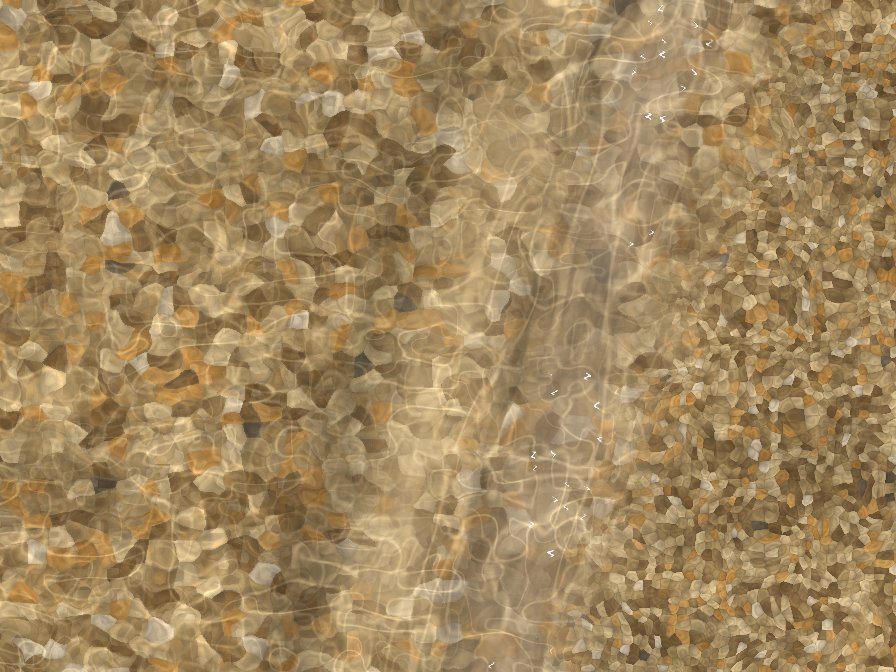
A Shadertoy shader for this texture:

```glsl
const vec3 DARK_SAND = vec3(0.40, 0.30, 0.17);
const vec3 MID_SAND = vec3(0.59, 0.49, 0.32);
const vec3 PALE_SAND = vec3(0.75, 0.66, 0.49);
const vec3 AMBER = vec3(0.70, 0.48, 0.20);
const vec3 SHELL = vec3(0.78, 0.76, 0.70);
const vec3 BLACK_GRAIN = vec3(0.24, 0.21, 0.17);
const vec3 WATER_GREY = vec3(0.57, 0.50, 0.41);
const vec3 FOAM_LIGHT = vec3(0.77, 0.68, 0.52);
const vec3 SUN = vec3(1.0, 0.93, 0.74);

float hash(vec2 p) {
    vec3 q = fract(vec3(p.xyx) * 0.1031);
    q += dot(q, q.yzx + 33.33);
    return fract((q.x + q.y) * q.z);
}

vec2 hash2(vec2 p) {
    return vec2(hash(p), hash(p + 57.3));
}

float noise(vec2 p) {
    vec2 i = floor(p), f = fract(p);
    f = f * f * (3.0 - 2.0 * f);
    return mix(mix(hash(i), hash(i + vec2(1, 0)), f.x),
               mix(hash(i + vec2(0, 1)), hash(i + vec2(1, 1)), f.x), f.y);
}

float fbm(vec2 p) {
    float sum = 0.0, amp = 0.5;
    for (int i = 0; i < 4; i++) {
        sum += amp * noise(p);
        p = mat2(1.6, 1.2, -1.2, 1.6) * p + 7.1;
        amp *= 0.5;
    }
    return sum;
}

vec2 warp(vec2 p, float scale) {
    return vec2(noise(p * scale), noise(p * scale + 31.7)) - 0.5;
}

// Bright thin lines where smooth noise crosses its middle value
float ridge(vec2 p, float width) {
    return 1.0 - smoothstep(0.0, width, abs(noise(p) - 0.5));
}

float band(float x, float centre, float width) {
    float d = (x - centre) / width;
    return exp(-d * d);
}

vec3 grainColour(float h, float tone) {
    vec3 c = mix(DARK_SAND, MID_SAND, smoothstep(0.0, 0.5, tone));
    c = mix(c, PALE_SAND, smoothstep(0.5, 1.0, tone));
    c = mix(c, AMBER, 0.7 * step(0.83, h));
    c = mix(c, SHELL, 0.75 * step(0.945, h));
    return mix(c, BLACK_GRAIN, 0.85 * step(0.988, h));
}

// Rounded pebbles with a slanted facet, refracted rings and a rim
vec3 pebbles(vec2 p, float scale, float rim) {
    p *= scale;
    vec2 cell = floor(p), id = cell, toSeed = vec2(0);
    float near = 9.0, next = 9.0;
    for (int y = -1; y <= 1; y++)
    for (int x = -1; x <= 1; x++) {
        vec2 c = cell + vec2(x, y);
        vec2 d = c + 0.1 + 0.8 * hash2(c) - p;
        float r = length(d);
        if (r < near) {
            next = near; near = r; id = c; toSeed = d;
        } else next = min(next, r);
    }
    float edge = next - near, h = hash(id + 11.9);
    float angle = 6.283 * hash(id + 3.7);
    float facet = dot(toSeed, vec2(cos(angle), sin(angle)));
    float rings = sin(near * 11.0 + facet * 5.0 + h * 20.0);
    vec3 c = grainColour(h, hash(id + 23.1));
    c *= 0.99 + 0.22 * facet + 0.07 * rings;
    float seam = 1.0 - smoothstep(0.0, 0.16, edge);
    return mix(c, mix(c * 0.68, PALE_SAND, rim), 0.6 * seam);
}

// Short bent sparkles scattered over a grid
float glints(vec2 p, float scale, float amount) {
    vec2 q = p * scale, cell = floor(q);
    vec2 d = fract(q) - 0.3 - 0.4 * hash2(cell);
    d.x += 0.11 * sin(d.y * 17.0 + 6.0 * hash(cell + 5.0));
    float size = 0.06 + 0.09 * hash(cell + 9.0);
    float shape = length(d * vec2(1.5, 0.55)) - size;
    return step(1.0 - amount, hash(cell + 71.0)) * (1.0 - smoothstep(-0.03, 0.04, shape));
}

void mainImage(out vec4 fragColor, in vec2 fragCoord) {
    vec2 p = fragCoord / iResolution.y;

    // Distance across the slanting wave, negative on its left
    float across = p.x - 0.70 - 0.26 * p.y + 0.05 * (fbm(p * 4.0) - 0.5);
    float wave = smoothstep(-0.25, -0.08, across) * (1.0 - smoothstep(0.10, 0.19, across));
    float shallow = smoothstep(0.10, 0.28, across + 0.12 * (0.5 - p.y));

    // Sand bed bent by the water
    vec2 bed = p + 0.022 * warp(p, 18.0) + 0.012 * warp(p, 45.0) * (1.0 - 0.6 * shallow);
    vec3 coarse = pebbles(bed * vec2(0.9, 1.1), 34.0, 0.45);
    vec3 fine = pebbles(bed + 4.0, 72.0, 0.15);
    vec3 colour = mix(coarse, fine, 0.25 + 0.6 * shallow);
    colour *= 0.82 + 0.36 * fbm(p * 7.0 + 3.0);

    // Veils of pale and grey water along the wave
    vec2 flow = vec2(across + 0.03 * warp(p, 9.0).x, p.y + 0.1 * across);
    float streak = fbm(flow * vec2(42.0, 9.0));
    float pale = band(across, -0.15, 0.075) * smoothstep(0.2, 0.65, fbm(p * 9.0) + 0.1);
    float grey = band(across, 0.045, 0.10);
    colour = mix(colour, FOAM_LIGHT, 0.55 * pale);
    colour = mix(colour, WATER_GREY * (0.62 + 0.85 * streak), 0.62 * grey);
    colour *= 1.0 - 0.20 * band(across, -0.27, 0.05) * (1.0 - p.y * 0.5);
    colour *= 1.0 - 0.22 * band(across, -0.04, 0.035) * smoothstep(0.35, 0.6, streak);

    // Nets of focused sunlight
    vec2 net = p + 0.035 * warp(p, 14.0);
    float light = ridge(net * vec2(21.0, 30.0), 0.07) + 0.7 * ridge(net * 43.0 + 9.0, 0.09);
    light *= 0.35 + 0.9 * noise(p * 12.0 + 40.0);
    colour += SUN * light * mix(0.13, 0.05, shallow);
    float ripple = ridge(flow * vec2(34.0, 11.0) + 2.0, 0.10);
    colour += SUN * 0.11 * ripple * wave;

    // Sharp reflections on the crest
    float crest = band(across, 0.06, 0.055) * smoothstep(0.40, 0.62, noise(p * 8.0 + 12.0));
    float sparkle = glints(p + 0.008 * warp(p, 60.0), 42.0, 0.30) * smoothstep(0.25, 0.5, crest);
    colour = mix(colour, vec3(0.97, 0.97, 0.98), sparkle);

    fragColor = vec4(clamp(colour * 1.03 + 0.015, 0.0, 1.0), 1.0);
}
```
